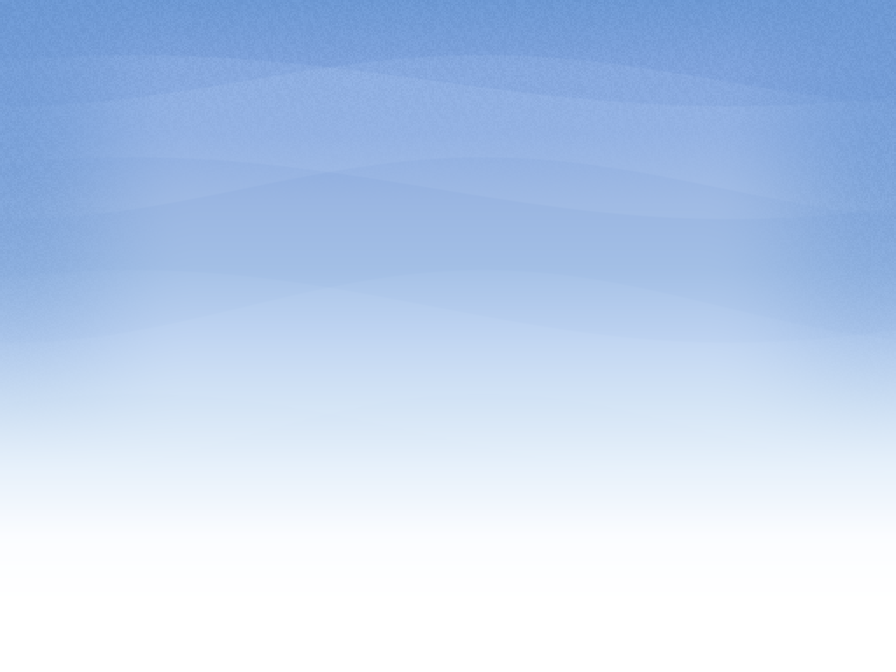
This background is drawn by a Shadertoy shader. Its source:

```glsl
// A soft blue sky fading to white, crossed by pairs of broad translucent waves.
// A vertical ramp sets the base; each wave lightens or darkens all below it,
// then the sides are deepened and fine grain is laid over the upper part.

float hash(vec2 p) {
    return fract(sin(dot(p, vec2(12.9898, 78.233))) * 43758.5453);
}

// Base colour by depth, 0 at the top edge and 1 at the bottom
vec3 skyRamp(float depth) {
    vec3 stops[10] = vec3[10](
        vec3(0.43, 0.60, 0.83), vec3(0.50, 0.64, 0.86),
        vec3(0.524, 0.655, 0.868), vec3(0.589, 0.702, 0.879),
        vec3(0.624, 0.737, 0.894), vec3(0.71, 0.80, 0.93),
        vec3(0.80, 0.87, 0.95), vec3(0.90, 0.94, 0.98),
        vec3(0.985, 0.99, 1.0), vec3(1.0));
    float s = clamp(depth, 0.0, 1.0) * 10.0;
    int i = min(int(s), 8);
    return mix(stops[i], stops[i + 1], min(s - float(i), 1.0));
}

// Soft coverage of the region below a wave crest
float below(float depth, float crest) {
    float edge = 1.2 / iResolution.y;
    return smoothstep(-edge, edge, depth - crest);
}

void mainImage(out vec4 fragColor, in vec2 fragCoord) {
    vec2 uv = fragCoord / iResolution.xy;
    float depth = 1.0 - uv.y;
    vec3 color = skyRamp(depth);

    // Crossing wave pairs, alternately lighter and darker
    float waveLight = 0.0;
    for (int i = 0; i < 4; i++) {
        float k = float(i);
        float center = 0.12 + 0.152 * k + 0.008 * k * k;
        float height = 0.038 + 0.008 * k;
        float longCrest = center - height * cos(6.2832 * (uv.x - 0.15) / 1.33);
        float shortCrest = center - height * cos(6.2832 * (uv.x - 0.54) / 1.06);
        float tone = (i % 2 == 0 ? 0.028 : -0.028) * (1.0 - 0.27 * k);
        waveLight += tone * (below(depth, longCrest) + below(depth, shortCrest));
    }
    color += waveLight * vec3(1.0, 0.8, 0.4) * (1.0 - smoothstep(0.5, 0.8, depth));

    // Deeper blue along the upper sides
    float side = 1.0 - smoothstep(0.0, 0.22, min(uv.x, 1.0 - uv.x));
    float shade = side * (1.0 - smoothstep(0.2, 0.72, depth));
    color = mix(color, vec3(0.43, 0.60, 0.83), 0.65 * shade);

    // Fine grain, strongest at the top and sides
    float grain = hash(floor(uv * vec2(512.0, 384.0))) - 0.5;
    float grainAmount = max(1.0 - smoothstep(0.08, 0.32, depth), shade);
    color += 0.035 * grain * grainAmount;

    fragColor = vec4(clamp(color, 0.0, 1.0), 1.0);
}
```
